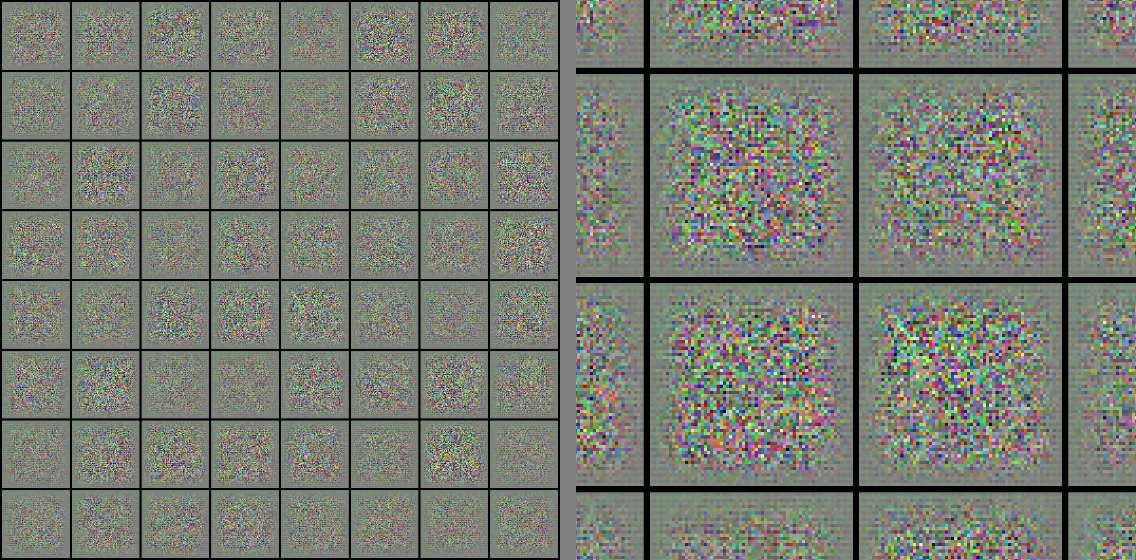
Left: the whole. Right: its middle third, enlarged.
This pattern is drawn by a three.js fragment shader. Its source:

```glsl
varying vec2 vUv;

const float TILES = 8.0;
const float TILE_TEXELS = 64.0;
const float LINE_TEXELS = 2.0;
const vec3 LINE_COLOR = vec3(0.006);
const vec3 BASE_COLOR = vec3(0.507, 0.515, 0.468);
const vec3 EDGE_COLOR = vec3(0.485, 0.520, 0.478);

vec3 hash3(vec2 p) {
  vec3 q = fract(p.xyx * vec3(0.1031, 0.1030, 0.0973));
  q += dot(q, q.yxz + 33.33);
  return fract((q.xxy + q.yzz) * q.zyx);
}

float valueNoise(vec2 p) {
  vec2 cell = floor(p);
  vec2 f = fract(p);
  f = f * f * (3.0 - 2.0 * f);
  float low = mix(hash3(cell).x, hash3(cell + vec2(1.0, 0.0)).x, f.x);
  float high = mix(hash3(cell + vec2(0.0, 1.0)).x, hash3(cell + 1.0).x, f.x);
  return mix(low, high, f.y);
}

// Bell-shaped independent noise per channel, from -1 to 1
vec3 colorGrain(vec2 id) {
  return hash3(id + 17.0) + hash3(id.yx + vec2(811.0, 367.0)) - 1.0;
}

// Grain strength: calm at the tile border, uneven inside
float grainEnvelope(vec2 local, vec2 tile) {
  vec2 border = min(local + 0.5, TILE_TEXELS - 0.5 - local);
  vec2 rise = smoothstep(-3.0, 15.0, border);
  float blotches = valueNoise(local / 11.0 + tile * 23.0 + 5.0);
  return rise.x * rise.y * mix(0.75, 1.25, blotches);
}

// Two-texel weave: tints rows and columns alternately
vec3 weaveTint(vec2 parity) {
  vec3 rowTint = vec3(-0.018, -0.032, -0.006) * (parity.y * 2.0 - 1.0);
  vec3 columnTint = vec3(0.006, -0.020, 0.010) * (parity.x * 2.0 - 1.0);
  return rowTint + columnTint;
}

vec3 texelColor(vec2 id) {
  float pitch = TILE_TEXELS + LINE_TEXELS;
  vec2 tile = floor((id + 0.5) / pitch);
  vec2 local = id - tile * pitch;
  if (max(local.x, local.y) > TILE_TEXELS - 0.5) return LINE_COLOR;

  vec2 parity = mod(local, 2.0);
  float envelope = grainEnvelope(local, tile);
  float strength = mix(0.65, 1.25, hash3(tile + 71.0).y);
  float weaveGain = mix(0.82, 1.35, parity.x * parity.y);

  // Slight green tint at top left, violet tint at bottom right
  float lean = (local.y - local.x) / TILE_TEXELS;
  vec3 leanTint = vec3(-0.012, 0.014, -0.008) * lean;
  vec3 color = mix(EDGE_COLOR, BASE_COLOR, clamp(envelope, 0.0, 1.0)) + leanTint;
  color += weaveTint(parity) * (0.6 + 0.6 * envelope);
  color += colorGrain(id) * 0.49 * envelope * strength * weaveGain;
  return clamp(color, 0.0, 1.0);
}

// Blend of neighbouring texels across their shared edges
vec3 smoothTexels(vec2 p, vec2 edgeWidth) {
  vec2 corner = floor(p - 0.5);
  vec2 weight = clamp((fract(p - 0.5) - 0.5) / edgeWidth + 0.5, 0.0, 1.0);
  vec3 sum = vec3(0.0);
  for (int y = 0; y < 2; y++) {
    for (int x = 0; x < 2; x++) {
      vec2 offset = vec2(float(x), float(y));
      vec2 share = mix(1.0 - weight, weight, offset);
      sum += texelColor(corner + offset) * share.x * share.y;
    }
  }
  return sum;
}

void main() {
  float span = TILES * (TILE_TEXELS + LINE_TEXELS) + LINE_TEXELS;
  vec2 p = vUv * span - LINE_TEXELS;
  vec2 edgeWidth = clamp(0.5 * fwidth(vUv) * span, 0.001, 1.0);
  gl_FragColor = vec4(smoothTexels(p, edgeWidth), 1.0);
}
```
